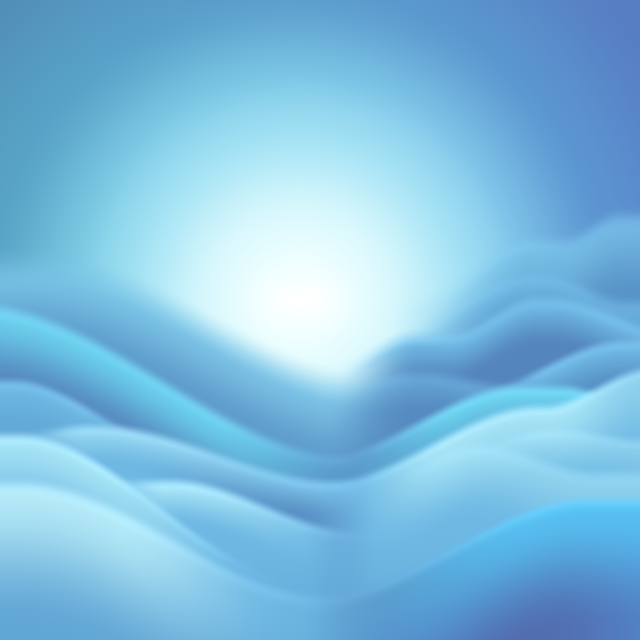
Give the GLSL for this background, as a three.js fragment shader.

```glsl
// Soft blue hills of mist under a bright, low sun.
// A radial sky gradient lies behind blurred ridges, painted back to front;
// each ridge line is a sum of S-curves and shades from crest to body.

#define SUN vec2(0.468, 0.53)
#define SUN_CORE 0.045
#define FAR_BLUR 0.035
#define MID_BLUR 0.016
#define NEAR_BLUR 0.011
#define RIM_WIDTH 0.012
#define RIM_GAIN 0.06

varying vec2 vUv;

const vec3 WHITE  = vec3(0.94, 1.00, 1.00);
const vec3 ICE    = vec3(0.84, 0.97, 0.99);
const vec3 PALE   = vec3(0.65, 0.89, 0.96);
const vec3 MIST   = vec3(0.50, 0.79, 0.91);
const vec3 AZURE  = vec3(0.43, 0.72, 0.89);
const vec3 STEEL  = vec3(0.35, 0.61, 0.80);
const vec3 SLATE  = vec3(0.33, 0.52, 0.74);
const vec3 CYAN   = vec3(0.42, 0.82, 0.93);
const vec3 INDIGO = vec3(0.32, 0.43, 0.69);

float S(float a, float b, float x) { return smoothstep(a, b, x); }

// Sky colour by distance from the sun, a little bluer to the right
vec3 sky(vec2 p) {
  float d = length(p - SUN);
  vec3 c = mix(WHITE, ICE, S(0.04, 0.17, d));
  c = mix(c, PALE, S(0.13, 0.27, d));
  c = mix(c, MIST, S(0.23, 0.37, d));
  c = mix(c, STEEL, S(0.31, 0.50, d));
  c = mix(c, SLATE, S(0.46, 0.70, d));
  c += (p.x - 0.5) * S(0.15, 0.5, d) * vec3(0.02, -0.06, 0.05);
  vec2 q = (p - SUN) * vec2(0.8, 1.3) / SUN_CORE;
  return mix(c, vec3(1.0), exp(-dot(q, q)));
}

// Blend one ridge over c: crest colour at height h, body colour below
void ridge(inout vec3 c, float y, float h, float blur,
           vec3 crest, vec3 body, float depth, float alpha) {
  float d = h - y;
  vec3 shade = mix(crest, body, S(0.0, depth, d));
  float rim = d / RIM_WIDTH;
  shade += RIM_GAIN * exp(-rim * rim) * (1.0 - S(0.015, 0.035, blur));
  c = mix(c, shade, alpha * S(-blur, blur, d));
}

// Hazy hills around the horizon
void farHills(inout vec3 c, float x, float y) {
  float h = 0.53 + 0.089 * S(0.66, 0.83, x) + 0.04 * S(0.88, 0.97, x);
  ridge(c, y, h, 0.022, mix(MIST, AZURE, 0.5), mix(STEEL, SLATE, 0.4), 0.13, 0.85 * S(0.60, 0.86, x));

  h = 0.479 + 0.087 * S(0.62, 0.83, x) - 0.042 * S(0.85, 0.98, x);
  ridge(c, y, h, 0.02, AZURE, STEEL, 0.07, 0.75 * S(0.60, 0.78, x));

  h = 0.585 - 0.20 * S(0.05, 0.60, x);
  ridge(c, y, h, FAR_BLUR, mix(MIST, AZURE, 0.3), mix(STEEL, SLATE, 0.25), 0.13, 0.95);

  h = 0.408 + 0.065 * S(0.49, 0.65, x) + 0.058 * S(0.70, 0.84, x) - 0.052 * S(0.86, 1.05, x);
  ridge(c, y, h, MID_BLUR, AZURE, SLATE, 0.075, S(0.50, 0.66, x));

  h = 0.391 + 0.023 * S(0.52, 0.64, x) - 0.021 * S(0.66, 0.80, x);
  ridge(c, y, h, MID_BLUR, AZURE, mix(STEEL, SLATE, 0.6), 0.06, 0.6 * S(0.50, 0.63, x));

  h = 0.388 + 0.077 * S(0.74, 0.97, x);
  ridge(c, y, h, NEAR_BLUR, AZURE, mix(STEEL, SLATE, 0.5), 0.07, S(0.74, 0.86, x));
}

// Bright cyan slopes meeting in the valley
void midHills(inout vec3 c, float x, float y) {
  float h = 0.52 - 0.238 * S(-0.04, 0.55, x);
  vec3 crest = mix(CYAN, STEEL, S(0.32, 0.56, x));
  ridge(c, y, h, MID_BLUR, crest, SLATE, 0.125, 1.0);

  h = 0.284 + 0.11 * S(0.50, 0.81, x) - 0.03 * S(0.88, 1.0, x);
  crest = mix(STEEL, CYAN, S(0.54, 0.72, x));
  ridge(c, y, h, NEAR_BLUR, crest, STEEL, 0.09, S(0.48, 0.60, x));

  h = 0.404 - 0.10 * S(0.02, 0.28, x);
  ridge(c, y, h, NEAR_BLUR, AZURE, mix(AZURE, STEEL, 0.5), 0.07, 1.0 - S(0.12, 0.26, x));

  h = 0.318 + 0.015 * S(0.0, 0.14, x) - 0.088 * S(0.15, 0.53, x);
  float valley = S(0.20, 0.48, x);
  ridge(c, y, h, NEAR_BLUR, mix(PALE, AZURE, 0.3 + 0.5 * valley), mix(AZURE, SLATE, 0.8 * valley), 0.06, S(0.02, 0.14, x));

  h = 0.245 + 0.118 * S(0.51, 0.84, x) + 0.06 * S(0.85, 1.02, x);
  crest = mix(AZURE, PALE, S(0.52, 0.70, x) - 0.4 * S(0.88, 1.0, x));
  ridge(c, y, h, NEAR_BLUR, crest, AZURE, 0.14, S(0.46, 0.60, x));

  // Faint folds on the right slope
  h = 0.297 + 0.029 * S(0.72, 0.86, x) - 0.015 * S(0.88, 1.0, x);
  ridge(c, y, h, NEAR_BLUR, PALE, mix(MIST, AZURE, 0.5), 0.07, 0.5 * S(0.72, 0.84, x));
  h = 0.258 + 0.042 * S(0.61, 0.74, x) - 0.042 * S(0.75, 0.93, x);
  ridge(c, y, h, MID_BLUR, PALE, AZURE, 0.12, 0.55 * S(0.60, 0.72, x));
}

// Pale left folds and the deep blue mound at the lower right
void nearHills(inout vec3 c, float x, float y) {
  float h = 0.247 - 0.08 * S(0.27, 0.56, x);
  ridge(c, y, h, NEAR_BLUR, mix(PALE, AZURE, S(0.30, 0.55, x)), AZURE, 0.07, S(0.16, 0.26, x) * (1.0 - S(0.47, 0.60, x)));

  h = 0.319 - 0.23 * S(0.026, 0.48, x);
  ridge(c, y, h, NEAR_BLUR, mix(PALE, AZURE, S(0.15, 0.40, x)), AZURE, 0.13, 1.0 - S(0.30, 0.48, x));

  // Low shade along the foot of the valley
  c = mix(c, mix(AZURE, STEEL, 0.7), 0.8 * (1.0 - S(0.0, 0.16, y)));

  h = 0.242 - 0.177 * S(0.03, 0.51, x);
  vec3 crest = mix(mix(PALE, ICE, 0.3), AZURE, S(0.18, 0.45, x));
  ridge(c, y, h, MID_BLUR, crest, mix(AZURE, STEEL, 0.6), 0.22, 1.0 - S(0.42, 0.58, x));

  h = 0.0625 + 0.156 * S(0.49, 0.92, x);
  crest = mix(STEEL, vec3(0.34, 0.76, 0.95), S(0.55, 0.85, x));
  vec3 body = mix(vec3(0.32, 0.56, 0.83), INDIGO, exp(-30.0 * (x - 0.83) * (x - 0.83)));
  ridge(c, y, h, NEAR_BLUR, crest, body, 0.20, S(0.47, 0.62, x));
}

void main() {
  vec3 colour = sky(vUv);
  farHills(colour, vUv.x, vUv.y);
  midHills(colour, vUv.x, vUv.y);
  nearHills(colour, vUv.x, vUv.y);
  gl_FragColor = vec4(colour, 1.0);
}
```
